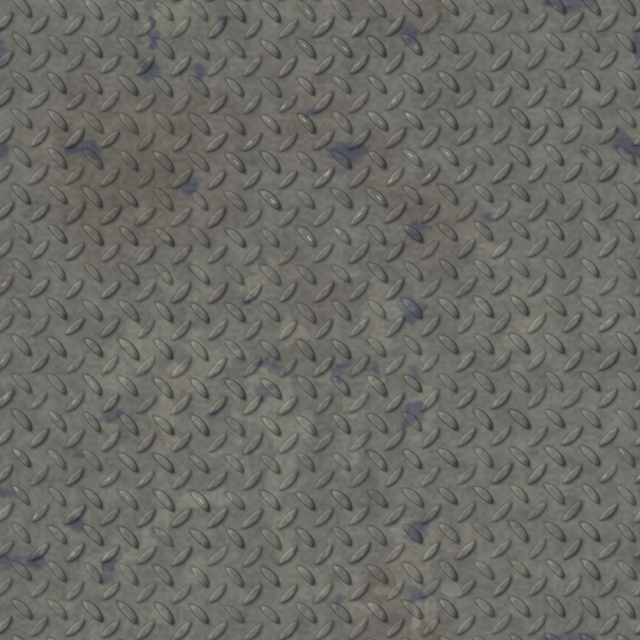
Reproduce this texture procedurally as a WebGL 1 fragment shader.

```glsl
precision highp float;

uniform vec2 u_resolution;

const float TAU = 6.2831853;
const vec2 REPEATS = vec2(18.0, 17.0);
const vec2 LUG_SIZE = vec2(0.355, 0.122);
const vec2 LIGHT = vec2(-0.80, 0.60);

const vec3 STEEL = vec3(0.440, 0.435, 0.410);
const vec3 BROWN_GRIME = vec3(0.375, 0.355, 0.325);
const vec3 PALE_SCUFF = vec3(0.535, 0.530, 0.490);
const vec3 BLUE_STAIN = vec3(0.285, 0.305, 0.365);
const vec3 GLINT = vec3(0.80, 0.79, 0.74);

float hash(vec2 p) {
  return fract(sin(dot(p, vec2(127.1, 311.7))) * 43758.5453);
}

// Value noise that wraps after a whole number of cells
float noise(vec2 uv, float period, float seed) {
  vec2 p = uv * period;
  vec2 i = floor(p);
  vec2 f = fract(p);
  f = f * f * (3.0 - 2.0 * f);
  vec2 lo = mod(i, period) + seed;
  vec2 hi = mod(i + 1.0, period) + seed;
  return mix(mix(hash(lo), hash(vec2(hi.x, lo.y)), f.x),
             mix(hash(vec2(lo.x, hi.y)), hash(hi), f.x), f.y);
}

float fbm(vec2 uv, float period, float seed) {
  float sum = 0.0;
  float weight = 0.5;
  for (int i = 0; i < 4; i++) {
    sum += weight * noise(uv, period, seed);
    period *= 2.0;
    seed += 17.0;
    weight *= 0.5;
  }
  return sum / 0.9375;
}

// Squared elliptic radius of a bowed lug: 0 at the crest, 1 at the foot
float lugRadius(vec2 p, vec2 along, float bow, vec2 size) {
  vec2 across = vec2(-along.y, along.x);
  float a = dot(p, along);
  float b = dot(p, across) + bow * a * a;
  return a * a / (size.x * size.x) + b * b / (size.y * size.y);
}

// Returns foot crease, signed flank light, cast shadow and glint
vec4 lugShade(vec2 p, float lean, vec2 id) {
  float rnd = hash(id + 3.7);
  float angle = lean * (0.80 + 0.14 * (hash(id + 9.1) - 0.5));
  vec2 along = vec2(cos(angle), sin(angle));
  vec2 size = LUG_SIZE * mix(0.92, 1.08, rnd);
  float bow = -0.22 * lean;

  float e = 0.01;
  float r = lugRadius(p, along, bow, size);
  vec2 slope = vec2(lugRadius(p + vec2(e, 0.0), along, bow, size) - r,
                    lugRadius(p + vec2(0.0, e), along, bow, size) - r);
  vec2 outward = slope / (length(slope) + 0.02);

  float body = 1.0 - smoothstep(0.7, 1.2, r);
  float crease = smoothstep(0.55, 1.0, r) * (1.0 - smoothstep(1.0, 1.7, r));
  float flank = smoothstep(0.03, 0.6, r) * (1.0 - smoothstep(0.8, 1.4, r));
  float shadow = 1.0 - smoothstep(0.2, 1.8, lugRadius(p + LIGHT * 0.065, along, bow, size));
  vec2 tip = p - along * size.x * mix(-0.5, 0.5, rnd) - LIGHT * 0.04;
  float glint = 1.0 - smoothstep(0.1, 1.0, lugRadius(tip, along, bow, size * vec2(0.35, 0.3)));
  return vec4(crease, flank * dot(outward, LIGHT), shadow * (1.0 - body), glint);
}

// Worn, stained sheet before relief
vec3 plateColor(vec2 uv) {
  vec2 smear = uv + 0.025 * vec2(fbm(uv, 18.0, 5.0) - 0.5, fbm(uv, 18.0, 41.0) - 0.5);
  float grime = smoothstep(0.40, 0.75, fbm(uv, 3.0, 23.0) + 0.10 * sin(TAU * (uv.y - 0.55)));
  float scuff = smoothstep(0.58, 0.66, fbm(smear, 27.0, 61.0));
  scuff *= smoothstep(0.36, 0.66, fbm(uv, 4.0, 83.0));
  float stain = smoothstep(0.70, 0.82, fbm(smear, 17.0, 107.0));
  float haze = smoothstep(0.54, 0.78, fbm(uv, 4.0, 131.0));

  vec3 color = mix(STEEL, BROWN_GRIME, 0.50 * grime);
  color = mix(color, vec3(0.410, 0.420, 0.425), 0.35 * haze);
  color = mix(color, PALE_SCUFF, 0.50 * scuff);
  color = mix(color, BLUE_STAIN, 0.70 * stain);
  color += 0.10 * (fbm(smear, 40.0, 151.0) - 0.5);
  return color + 0.055 * (noise(uv, 180.0, 173.0) - 0.5);
}

void main() {
  vec2 uv = gl_FragCoord.xy / u_resolution;
  vec3 color = plateColor(uv);
  float polish = smoothstep(0.42, 0.70, fbm(uv, 4.0, 197.0));

  // Slight unevenness of the rolled rows
  vec2 grid = uv * REPEATS - vec2(0.12, 0.31);
  grid.y += 0.10 * cos(TAU * (uv.x - 0.37));

  // Two staggered sets of lugs, leaning opposite ways
  for (int k = 0; k < 2; k++) {
    float set = float(k);
    vec2 q = grid - 0.5 * set;
    vec2 id = mod(floor(q), REPEATS) + 50.0 * set;
    vec2 jitter = 0.04 * (vec2(hash(id + 1.3), hash(id + 6.9)) - 0.5);
    vec2 p = (fract(q) - 0.5 - jitter) * vec2(1.0, REPEATS.x / REPEATS.y);
    vec4 lug = lugShade(p, 2.0 * set - 1.0, id);
    // The lugs facing across the light need a deeper contrast
    float relief = mix(0.80, 1.20, hash(id + 12.5)) * mix(1.25, 0.95, set);

    color *= 1.0 - relief * (0.13 * lug.x + 0.19 * lug.z);
    color *= 1.0 + relief * (0.22 * max(lug.y, 0.0) + 0.33 * min(lug.y, 0.0));
    float shine = lug.w * polish * smoothstep(0.25, 1.0, hash(id + 21.0));
    color = mix(color, GLINT, 0.55 * shine);
  }

  gl_FragColor = vec4(clamp(color, 0.0, 1.0), 1.0);
}
```
